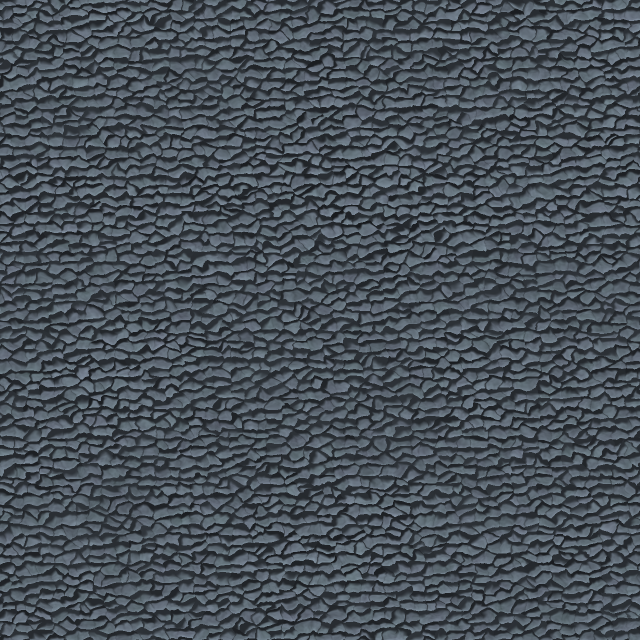
Write a WebGL 2 fragment shader that draws this texture.

```glsl
#version 300 es
precision highp float;
// Slate-blue embossed leather: small pebbles with dark slanted creases above them.

uniform vec2 u_resolution;
out vec4 fragColor;

vec2 hash2(vec2 cell) {
  uvec2 q = uvec2(ivec2(cell) + 4096) * uvec2(1597u, 3571u);
  uint n = (q.x ^ q.y) * 7919u;
  n = (n ^ (n >> 15)) * 73421u + q.x;
  n = (n ^ (n >> 13)) * 51787u + q.y;
  n ^= n >> 16;
  return vec2(n & 65535u, (n * 40503u >> 12) & 65535u) / 65535.0;
}

float cornerSlope(vec2 cell, vec2 offset) {
  float angle = 6.2832 * hash2(cell).x;
  return dot(vec2(cos(angle), sin(angle)), offset);
}

float gradientNoise(vec2 p) {
  vec2 i = floor(p), f = p - i;
  vec2 u = f * f * f * (f * (f * 6.0 - 15.0) + 10.0);
  vec2 e = vec2(1, 0);
  return mix(mix(cornerSlope(i, f), cornerSlope(i + e, f - e), u.x),
             mix(cornerSlope(i + e.yx, f - e.yx), cornerSlope(i + 1.0, f - 1.0), u.x), u.y);
}

vec2 pebbleCentre(vec2 cell) {
  return cell + 0.5 + 0.82 * (hash2(cell) - 0.5);
}

vec3 leather(vec2 uv) {
  // Pebble grid, bent so that the outlines are uneven
  vec2 p = uv * vec2(50.0, 66.0);
  p += 0.45 * vec2(gradientNoise(p * 0.8), gradientNoise(p * 0.8 + 37.0));
  p += 0.16 * vec2(gradientNoise(p * 2.3 + 11.0), gradientNoise(p * 2.3 + 71.0));
  float patches = gradientNoise(uv * vec2(3.0, 5.0) + 5.0)
                + 0.6 * gradientNoise(uv * vec2(9.0, 13.0));

  // Nearest pebble
  vec2 home = floor(p), nearest = home;
  float best = 9.0;
  for (int y = -1; y <= 1; y++)
    for (int x = -1; x <= 1; x++) {
      vec2 cell = home + vec2(x, y);
      vec2 toCentre = pebbleCentre(cell) - p;
      float d = dot(toCentre, toCentre);
      if (d < best) { best = d; nearest = cell; }
    }

  // Crease shadow under upper neighbours, pale lip along lower ones
  vec2 a = pebbleCentre(nearest) - p;
  vec2 seed = hash2(nearest + 211.0);
  float depth = (0.40 + 0.26 * seed.x) * (1.0 + 0.7 * gradientNoise(p * 1.2 + 19.0));
  float shadow = 0.0, lip = 0.0, seam = 0.0;
  for (int y = -2; y <= 2; y++)
    for (int x = -2; x <= 2; x++) {
      if (x == 0 && y == 0) continue;
      vec2 b = pebbleCentre(nearest + vec2(x, y)) - p;
      vec2 normal = normalize(b - a);
      float edge = dot(0.5 * (a + b), normal);
      float facing = dot(normal, normalize(vec2(-0.28, 1.0)));
      float width = depth * smoothstep(0.1, 0.95, facing);
      shadow = max(shadow, smoothstep(width + 0.02, width * 0.45, edge) * smoothstep(0.1, 0.6, facing));
      lip = max(lip, smoothstep(0.28, 0.04, edge) * smoothstep(0.1, 0.9, -facing));
      seam = max(seam, smoothstep(0.14, 0.0, edge));
    }

  // Rounded pebble tone and fine grain
  float tone = 0.77 + 0.12 * (seed.y - 0.5) + 0.10 * patches;
  tone += 0.14 * a.y + 0.10 * lip - 0.10 * seam * (1.0 - lip);
  tone += 0.17 * gradientNoise(p * 1.7 + 53.0) + 0.10 * gradientNoise(p * 4.5);
  float creaseTone = 0.06 + 0.16 * seed.x - 0.08 * patches;
  tone = mix(tone, creaseTone, shadow * (0.9 + 0.1 * seed.y));

  vec3 colour = mix(vec3(0.08, 0.088, 0.10), vec3(0.46, 0.515, 0.565), clamp(tone, 0.0, 1.12));
  float violet = gradientNoise(p * 0.6 + 91.0) * (1.0 - shadow);
  return colour + violet * vec3(0.012, -0.012, 0.012);
}

void main() {
  // Four samples per pixel smooth the crease edges
  vec3 sum = vec3(0);
  for (int i = 0; i < 4; i++) {
    vec2 offset = vec2(i & 1, i >> 1) * 0.5 - 0.25;
    sum += leather((gl_FragCoord.xy + offset) / u_resolution);
  }
  fragColor = vec4(sum / 4.0, 1.0);
}
```
